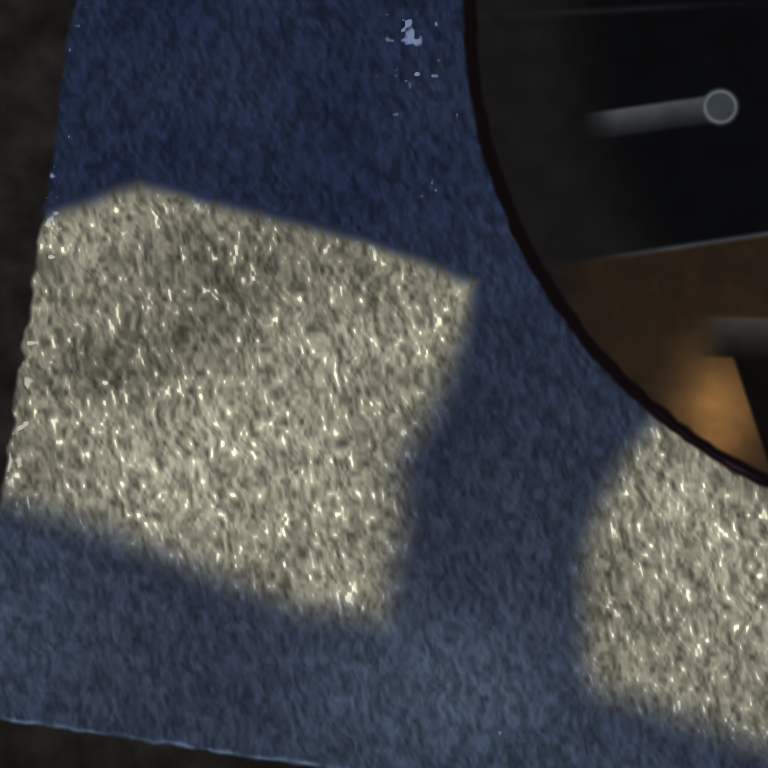
This texture is drawn by a WebGL 2 fragment shader. Its source:

```glsl
#version 300 es
precision highp float;
uniform vec2 u_resolution;
out vec4 fragColor;

const vec2 DRUM_CENTER = vec2(1.29, 0.985);
const float DRUM_RADIUS = 0.684;

// Outline of the large sunlit patch
const vec2 PATCH[14] = vec2[14](
  vec2(0.045, 0.714), vec2(0.182, 0.759), vec2(0.39, 0.705), vec2(0.514, 0.67),
  vec2(0.622, 0.634), vec2(0.605, 0.56), vec2(0.56, 0.466), vec2(0.516, 0.40),
  vec2(0.522, 0.31), vec2(0.50, 0.19), vec2(0.39, 0.205), vec2(0.26, 0.258),
  vec2(0.13, 0.31), vec2(-0.02, 0.36));

float hash(vec2 p) {
  return fract(sin(dot(p, vec2(127.1, 311.7))) * 43758.5453);
}

float noise(vec2 p) {
  vec2 cell = floor(p), f = fract(p);
  f = f * f * (3.0 - 2.0 * f);
  return mix(mix(hash(cell), hash(cell + vec2(1, 0)), f.x),
             mix(hash(cell + vec2(0, 1)), hash(cell + vec2(1, 1)), f.x), f.y);
}

float fbm(vec2 p) {
  float sum = 0.0, amp = 0.5;
  for (int i = 0; i < 4; i++) {
    sum += amp * noise(p);
    p = mat2(1.6, 1.2, -1.2, 1.6) * p + 7.3;
    amp *= 0.5;
  }
  return sum;
}

float inside(float d, float blur) { return 1.0 - smoothstep(-blur, blur, d); }

float blob(vec2 p, vec2 center, vec2 size) {
  vec2 q = (p - center) / size;
  return exp(-dot(q, q));
}

float segment(vec2 p, vec2 a, vec2 b) {
  vec2 pa = p - a, ba = b - a;
  return length(pa - ba * clamp(dot(pa, ba) / dot(ba, ba), 0.0, 1.0));
}

float patchDistance(vec2 p) {
  float d = 1e3, side = 1.0;
  for (int i = 0; i < 14; i++) {
    vec2 a = PATCH[i], b = PATCH[(i + 13) % 14];
    d = min(d, segment(p, a, b));
    vec2 e = b - a, w = p - a;
    bvec3 c = bvec3(p.y >= a.y, p.y < b.y, e.x * w.y > e.y * w.x);
    if (all(c) || !any(c)) side = -side;
  }
  return side * d;
}

// Painted sheet in shade, with two patches of sunlight
vec3 paintedSheet(vec2 p, float leftGap) {
  vec2 warp = p + 0.008 * vec2(noise(p * 35.0), noise(p * 35.0 + 9.0));
  vec2 slanted = vec2(warp.x + 0.18 * warp.y, warp.y);
  float grain = 0.65 * noise(slanted * vec2(155, 75)) + 0.35 * noise(slanted * vec2(270, 150)) - 0.5;
  float cloud = fbm(p * 9.0) - 0.47;

  vec3 shade = mix(vec3(0.17, 0.195, 0.255), vec3(0.125, 0.155, 0.235), smoothstep(0.35, 0.8, p.y));
  float haze = blob(p, vec2(0.56, 0.12), vec2(0.2, 0.09)) + 0.7 * blob(p, vec2(0.02, 0.2), vec2(0.12, 0.14))
             + 0.5 * blob(p, vec2(0.65, 0.02), vec2(0.3, 0.07));
  shade += vec3(0.065, 0.08, 0.085) * haze + 0.06 * cloud;
  shade *= 1.0 + 0.65 * grain;

  float softness = mix(0.034, 0.012, smoothstep(0.45, 0.66, p.y));
  float ragged = 0.02 * cloud + 0.012 * grain;
  float sun = inside(patchDistance(p) + ragged, softness);
  float leftSide = 0.762 + 2.2 * pow(max(p.y - 0.25, 0.0), 2.0);
  float lowSide = 0.105 - 0.33 * (p.x - 0.77);
  float sunRight = inside(leftSide - p.x + ragged, 0.03) * inside(lowSide - p.y + ragged, 0.04);

  float level = 0.46 + 0.13 * blob(p, vec2(0.34, 0.41), vec2(0.2, 0.13))
              + 0.08 * blob(p, vec2(0.45, 0.57), vec2(0.1, 0.08)) + 0.1 * blob(p, vec2(0.95, 0.25), vec2(0.15))
              - 0.11 * blob(p, vec2(0.30, 0.63), vec2(0.08, 0.06)) - 0.1 * blob(p, vec2(0.16, 0.51), vec2(0.09, 0.05));
  vec3 sunlit = vec3(1.02, 1.0, 0.88) * (level + 0.2 * cloud) * (1.0 + 0.95 * grain);
  sunlit += vec3(0.3, 0.3, 0.27) * smoothstep(0.22, 0.4, grain);
  vec3 col = mix(shade, sunlit, max(sun, sunRight));

  // Chipped paint: along the left edge and in a few clusters
  float chips = 0.6 * noise(warp * 75.0) + 0.4 * noise(warp * 150.0 + 4.0);
  float wear = 0.9 * exp(-pow((leftGap - 0.012) / 0.016, 2.0)) * smoothstep(0.2, 0.45, p.y)
             + 0.9 * blob(p, vec2(0.535, 0.95), vec2(0.055, 0.06)) + 0.75 * blob(p, vec2(0.56, 0.76), vec2(0.025, 0.03))
             + 0.6 * blob(p, vec2(0.54, 0.84), vec2(0.06)) + 0.8 * blob(p, vec2(0.115, 0.622), vec2(0.02, 0.012))
             + 0.5 * blob(p, vec2(0.66, 0.03), vec2(0.05, 0.03)) + 0.6 * blob(p, vec2(0.87, 0.43), vec2(0.015, 0.02));
  float chipped = smoothstep(0.0, 0.13, chips - 1.0 + 0.42 * wear);
  return mix(col, mix(vec3(0.5, 0.56, 0.69), vec3(0.78, 0.77, 0.7), sun), 0.85 * chipped);
}

// Round-bodied rod with a lit upper side
vec3 addRod(vec3 col, vec2 p, vec2 a, vec2 b, float radius, vec3 tint) {
  float d = segment(p, a, b);
  float fade = smoothstep(a.x - 0.02, a.x + 0.04, p.x);
  float axisY = mix(a.y, b.y, clamp((p.x - a.x) / (b.x - a.x), 0.0, 1.0));
  float light = 0.75 + 0.4 * (p.y - axisY) / radius;
  return mix(col, tint * light, inside(d - radius, 0.004) * fade);
}

// Dark hollow drum with ledges, rods and a warm lit corner
vec3 drumInterior(vec2 p, float rim) {
  vec3 col = mix(vec3(0.095, 0.09, 0.09), vec3(0.04, 0.042, 0.048), smoothstep(0.08, 0.2, -rim));
  float ledgeY = 0.66 + 0.15 * (p.x - 0.76);
  float below = inside(p.y - ledgeY, 0.006);
  col = mix(col, vec3(0.15, 0.115, 0.085), below * smoothstep(0.7, 0.78, p.x));
  col += vec3(0.13, 0.15, 0.18) * inside(abs(p.y - ledgeY) - 0.003, 0.004) * smoothstep(0.74, 0.9, p.x);
  col += vec3(0.07) * inside(abs(p.y - 0.982 - 0.05 * (p.x - 0.7)) - 0.003, 0.006) * blob(p, vec2(0.82, 0.985), vec2(0.12, 0.1));
  float warm = blob(p, vec2(0.935, 0.465), vec2(0.055, 0.075));
  col += vec3(0.4, 0.28, 0.14) * warm;
  float cutX = 0.957 + 0.33 * (0.53 - p.y);
  float cut = inside(cutX - p.x, 0.004) * inside(p.y - 0.54, 0.01);
  col = mix(col, vec3(0.055, 0.045, 0.04), cut);
  col = addRod(col, p, vec2(0.77, 0.835), vec2(0.93, 0.858), 0.018, vec3(0.25, 0.26, 0.27));
  float cap = length(p - vec2(0.938, 0.861));
  col = mix(col, vec3(0.22, 0.24, 0.26), inside(cap - 0.024, 0.004));
  col += 0.15 * inside(abs(cap - 0.02) - 0.002, 0.003);
  col = addRod(col, p, vec2(0.915, 0.562), vec2(1.05, 0.558), 0.026, vec3(0.2, 0.19, 0.18));
  return col * (0.85 + 0.3 * fbm(p * 40.0));
}

void main() {
  vec2 p = gl_FragCoord.xy / u_resolution;
  float rough = 0.008 * (noise(p * 60.0) - 0.5);
  float leftGap = p.x - 0.098 + 0.147 * (1.0 - p.y) + rough;
  float bottomGap = p.y - 0.0625 + 0.15 * p.x + 0.5 * rough;
  vec3 ground = vec3(0.115, 0.11, 0.105) * (0.5 + fbm(p * 28.0));

  float sheet = inside(-leftGap, 0.004) * inside(-bottomGap, 0.003);
  vec3 col = mix(ground, paintedSheet(p, leftGap), sheet);
  col += vec3(0.2, 0.25, 0.3) * inside(abs(bottomGap - 0.003) - 0.002, 0.004) * noise(p * 50.0);

  // Drum and its dark purple lip
  float rim = length(p - DRUM_CENTER) - DRUM_RADIUS + 0.5 * rough;
  col = mix(col, drumInterior(p, rim), inside(rim, 0.004));
  col = mix(col, vec3(0.055, 0.035, 0.045), inside(abs(rim + 0.006) - 0.008, 0.004));
  float glint = smoothstep(0.8, 0.95, p.x) * inside(abs(rim + 0.004) - 0.002, 0.003);
  col += vec3(0.2, 0.13, 0.16) * glint * noise(p * 45.0);
  fragColor = vec4(clamp(col, 0.0, 1.0), 1.0);
}
```
